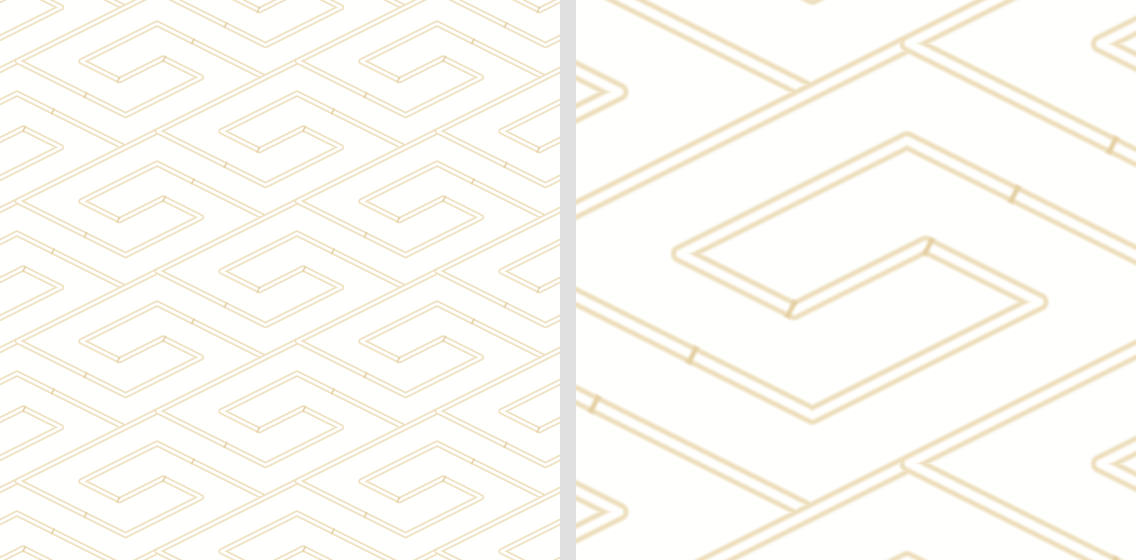
Left: the whole. Right: its middle third, enlarged.
Reproduce this pattern procedurally as a Shadertoy shader.

```glsl
// Slanted key-fret lattice: hollow double-line spirals hung between diagonal bands.
// The plane is skewed so each spiral fills one unit cell; the outlines come from
// segment distances, and half-turn symmetry supplies the second arm of each spiral.

#define CANVAS_SPAN 8.0                 // canvas side: 2 repeats across, 4 down, half drop
#define CENTRE vec2(0.018, 0.010)       // middle of one spiral
#define HALF_BAND 0.0323                // half the gap between paired lines
#define LINE_REACH 0.0235               // soft half width of a line
#define ARM_CORE 0.15625                // arm lengths, in cell units
#define ARM_HOOK 0.2708
#define ARM_SIDE 0.5395
#define JOINT_SHIFT -0.015              // joint position along the outer arms
#define PAPER vec3(1.0, 1.0, 0.993)
#define LINE_INK vec3(0.930, 0.870, 0.735)
#define JOINT_INK vec3(0.895, 0.815, 0.640)

// Skewed cell coordinates and back; the cell axes run along (2,1) and (2,-1).
vec2 toCell(vec2 p) { return vec2(0.25 * p.x + 0.5 * p.y, 0.25 * p.x - 0.5 * p.y); }
vec2 toPlane(vec2 c) { return vec2(2.0 * (c.x + c.y), c.x - c.y); }
vec2 wrapCell(vec2 c) { return c - floor(c + 0.5); }

float segmentDistance(vec2 p, vec2 a, vec2 b) {
    vec2 ab = b - a;
    return length(p - a - ab * clamp(dot(p - a, ab) / dot(ab, ab), 0.0, 1.0));
}

// Short stroke across a falling arm.
float jointDistance(vec2 cell, vec2 place) {
    vec2 v = toPlane(cell - place);
    vec2 along = normalize(vec2(2.0, -1.0));
    float across = abs(dot(v, vec2(-along.y, along.x)));
    return max(abs(dot(v, along)), across - HALF_BAND);
}

float softLine(float d) {
    float reach = max(LINE_REACH, 1.2 * CANVAS_SPAN / iResolution.y);
    return 1.0 - smoothstep(0.0, reach, d);
}

void mainImage(out vec4 fragColor, in vec2 fragCoord) {
    vec2 lattice = toCell(fragCoord / iResolution.xy * CANVAS_SPAN - CENTRE);
    vec2 cell = wrapCell(lattice);
    vec2 p = toPlane(cell);

    // One arm from the centre out to the band, mirrored by a half turn
    vec2 inner = vec2(ARM_CORE, 0.0);
    vec2 hook = inner + vec2(0.0, ARM_HOOK);
    vec2 outer = hook - vec2(ARM_SIDE, 0.0);
    vec2 tip = vec2(outer.x, -0.5);
    float spiral = 1e3;
    for (int i = 0; i < 2; i++) {
        vec2 q = i == 0 ? p : -p;
        spiral = min(spiral, segmentDistance(q, vec2(0.0), toPlane(inner)));
        spiral = min(spiral, segmentDistance(q, toPlane(inner), toPlane(hook)));
        spiral = min(spiral, segmentDistance(q, toPlane(hook), toPlane(outer)));
        spiral = min(spiral, segmentDistance(q, toPlane(outer), toPlane(tip)));
    }

    // Diagonal band: upper edge unbroken, lower edge open where an arm leaves
    float band = (fract(lattice.y) - 0.5) * 4.0 / sqrt(5.0);
    float lines = max(abs(spiral - HALF_BAND), HALF_BAND - abs(band));
    lines = min(lines, abs(band + HALF_BAND));
    lines = min(lines, max(abs(band - HALF_BAND), HALF_BAND - spiral));

    // Rounded cap where the arm turns out of the band
    vec2 c = toPlane(wrapCell(lattice - tip));
    lines = min(lines, max(abs(length(c) - HALF_BAND), c.x + 0.4 * HALF_BAND));

    // Joints at the inner corners and midway on the outer arms
    vec2 cornerJoint = inner + vec2(0.0, 0.5 * HALF_BAND / sqrt(5.0));
    float joints = min(jointDistance(cell, cornerJoint), jointDistance(cell, -cornerJoint));
    joints = min(joints, jointDistance(cell, vec2(outer.x, JOINT_SHIFT)));
    joints = min(joints, jointDistance(cell, vec2(-outer.x, JOINT_SHIFT)));

    vec3 color = mix(PAPER, LINE_INK, softLine(lines));
    color = mix(color, JOINT_INK, softLine(joints));
    fragColor = vec4(color, 1.0);
}
```
